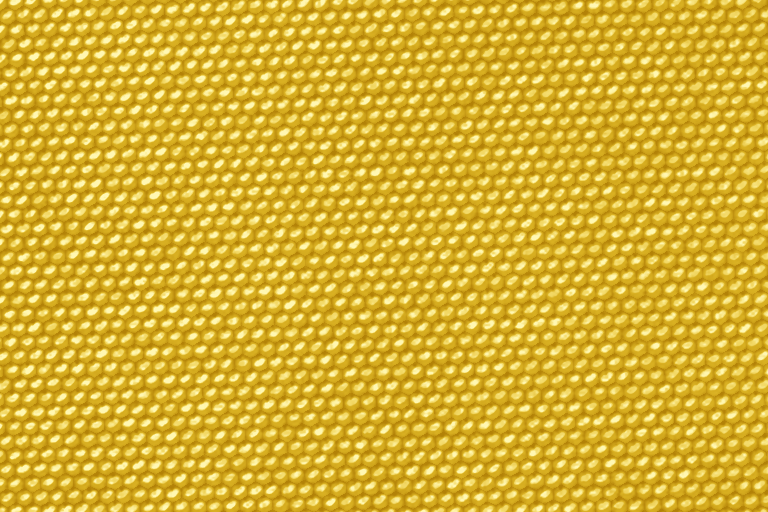
Write a Shadertoy shader that draws this texture.

```glsl
// Gold embossed sheet: a slightly tilted, staggered lattice of small bumps.
// Each bump has a slanted wedge-shaped glint, a mid-gold face and a dark rim;
// hashes and value noise vary the position, glint and grain of every bump.

const vec2 REPEATS = vec2(46.5, 36.0);   // bumps across, rows down
const float TILT = 0.035;                // rows rise to the right, radians

const vec3 SHADOW = vec3(0.70, 0.51, 0.03);
const vec3 GOLD   = vec3(0.85, 0.69, 0.13);
const vec3 PALE   = vec3(0.95, 0.85, 0.40);
const vec3 GLINT  = vec3(1.00, 0.97, 0.70);

float hash(vec2 p) {
    return fract(sin(dot(p, vec2(127.1, 311.7))) * 43758.545);
}

vec2 hash2(vec2 p) {
    return vec2(hash(p), hash(p + 37.3));
}

float noise(vec2 p) {
    vec2 i = floor(p), f = fract(p);
    f = f * f * (3.0 - 2.0 * f);
    return mix(mix(hash(i), hash(i + vec2(1, 0)), f.x),
               mix(hash(i + vec2(0, 1)), hash(i + vec2(1, 1)), f.x), f.y);
}

mat2 rotation(float a) {
    return mat2(cos(a), sin(a), -sin(a), cos(a));
}

// Offset from the nearest bump centre (xy) and that bump's lattice id (zw).
vec4 nearestBump(vec2 q, float rowHeight) {
    vec4 best = vec4(9.0);
    for (int j = -1; j <= 1; j++) {
        float row = floor(q.y + 0.5) + float(j);
        float stagger = 0.5 * mod(row, 2.0);
        vec2 id = vec2(floor(q.x - stagger + 0.5), row);
        vec2 jitter = 0.07 * (hash2(id) - 0.5);
        vec2 d = (q - id - vec2(stagger, 0.0) - jitter) * vec2(1.0, rowHeight);
        if (dot(d, d) < dot(best.xy, best.xy)) best = vec4(d, id);
    }
    return best;
}

// Soft wedge: notched top, narrowing below, sheared up to the right.
float glintMask(vec2 d, vec2 size, float shear, float notch) {
    d.y -= shear * d.x;
    d.y += notch * exp(-pow((d.x + 0.06) / 0.10, 2.0)) * step(0.0, d.y);
    float width = size.x * (1.0 + 0.9 * min(d.y, 0.0));
    float r = length(d / vec2(width, size.y));
    return 1.0 - smoothstep(0.55, 1.20, r);
}

// Maps brightness 0..1 to the gold ramp.
vec3 goldRamp(float t) {
    vec3 c = mix(SHADOW, GOLD, smoothstep(0.0, 0.40, t));
    c = mix(c, PALE, smoothstep(0.38, 0.72, t));
    return mix(c, GLINT, smoothstep(0.70, 1.0, t));
}

void mainImage(out vec4 fragColor, in vec2 fragCoord) {
    float aspect = iResolution.x / iResolution.y;
    vec2 uv = fragCoord / iResolution.xy;

    // Tilted lattice with a slow bend of the sheet
    vec2 p = rotation(-TILT) * vec2(uv.x * 1.5, uv.y);
    p.y += 0.004 * sin(3.0 * uv.x + 2.0 * uv.y);
    vec2 q = p * REPEATS / vec2(1.5, 1.0);
    float rowHeight = REPEATS.x / (1.5 * REPEATS.y);
    vec4 bump = nearestBump(q, rowHeight);
    vec2 d = bump.xy, id = bump.zw;
    float rnd = hash(id + 11.7);
    float grain = noise(q * 5.0) - 0.5;

    // Face and rim: light falls off towards the gaps
    float rim = smoothstep(0.32, 0.58, length(d - vec2(0.0, -0.04)));
    float tone = 0.33 - 0.20 * rim + 0.08 * dot(d, vec2(0.5, -0.8));

    // Shaded hollow over each glint
    float hollow = exp(-dot(d - vec2(-0.08, 0.36), d - vec2(-0.08, 0.36)) / 0.022);
    tone -= 0.16 * hollow;
    tone += grain * mix(0.14, 0.30, hollow);

    // Glint, stronger towards the left of the sheet
    vec2 size = vec2(0.38, 0.25) * mix(0.90, 1.10, rnd);
    vec2 centre = vec2(0.01, 0.02) + 0.05 * (hash2(id + 5.1) - 0.5);
    float shear = mix(0.22, 0.48, hash(id + 23.9));
    float glint = glintMask(d - centre + 0.04 * grain, size, shear, 0.09 * rnd);
    float strength = mix(0.62, 0.47, uv.x) * mix(0.80, 1.15, hash(id + 71.3));
    tone += glint * strength * (1.0 + 0.55 * grain);

    // Broad unevenness of the lighting
    tone += 0.05 * (noise(vec2(uv.x * aspect, uv.y) * 4.0) - 0.5);
    fragColor = vec4(goldRamp(clamp(tone, 0.0, 1.0)), 1.0);
}
```
